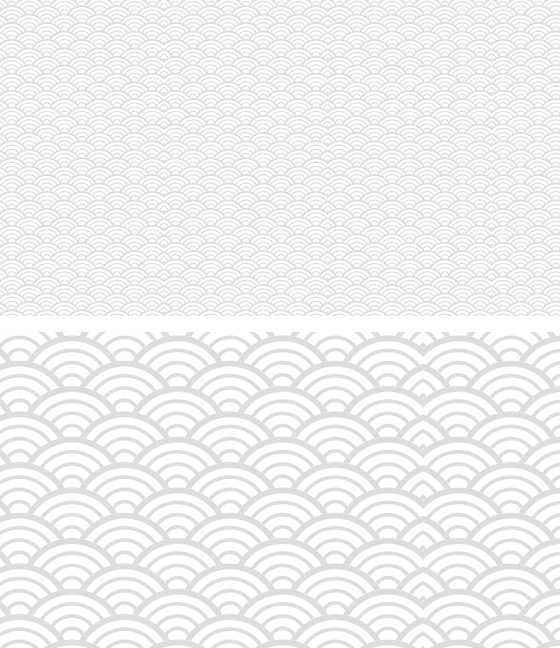
Top: the whole. Bottom: its middle third, enlarged.
Give the GLSL for this pattern, as a WebGL 1 fragment shader.

```glsl
precision highp float;

uniform vec2 u_resolution;

// Lengths are measured in scale radii
const float RADII_PER_HEIGHT = 18.0;
const float TILE_WIDTH = 9.3333;
const float ROW_PITCH = 0.4812;
const float FIRST_CENTER_X = 1.6667;
const float FIRST_CENTER_Y = 2.73;
const float RIM_RADIUS = 0.943;
const float RIM_WIDTH = 0.114;
const float RING_GAP = 0.232;
const float RING_WIDTH = 0.07;
const vec3 PAPER = vec3(1.0);
const vec3 LINE = vec3(0.868);

// Antialiased coverage of a region whose signed distance is negative inside
float coverage(float signedDistance, float pixel) {
  return clamp(0.5 - signedDistance / pixel, 0.0, 1.0);
}

float stroke(float radius, float ringRadius, float width, float pixel) {
  return coverage(abs(radius - ringRadius) - 0.5 * width, pixel);
}

// One scale: a heavy rim around three finer concentric rings
vec3 scaleColor(float radius, float pixel) {
  float ink = stroke(radius, RIM_RADIUS, RIM_WIDTH, pixel);
  for (int i = 1; i <= 3; i++) {
    float ringRadius = RIM_RADIUS - RING_GAP * float(i);
    ink = max(ink, stroke(radius, ringRadius, RING_WIDTH, pixel));
  }
  return mix(PAPER, LINE, ink);
}

// Distance to the nearest scale centre in a row; odd rows shift by one radius
float rowDistance(vec2 p, float row) {
  float dx = p.x - FIRST_CENTER_X - mod(row, 2.0);
  dx = mod(dx + 1.0, 2.0) - 1.0;
  float dy = p.y - FIRST_CENTER_Y - row * ROW_PITCH;
  return length(vec2(dx, dy));
}

// Overlapping rows, painted from the back to the front
vec3 waves(vec2 p, float pixel) {
  float frontRow = floor((p.y + 1.0 + pixel - FIRST_CENTER_Y) / ROW_PITCH);
  vec3 color = PAPER;
  for (int i = 0; i < 6; i++) {
    float radius = rowDistance(p, frontRow - 5.0 + float(i));
    color = mix(color, scaleColor(radius, pixel), coverage(radius - 1.0, pixel));
  }
  return color;
}

void main() {
  float pixel = RADII_PER_HEIGHT / u_resolution.y;
  vec2 p = gl_FragCoord.xy * pixel;
  p.y = RADII_PER_HEIGHT - p.y;

  // The tile width is not a whole number of scales, so seams cut them
  p.x = mod(p.x, TILE_WIDTH);

  gl_FragColor = vec4(waves(p, pixel), 1.0);
}
```
